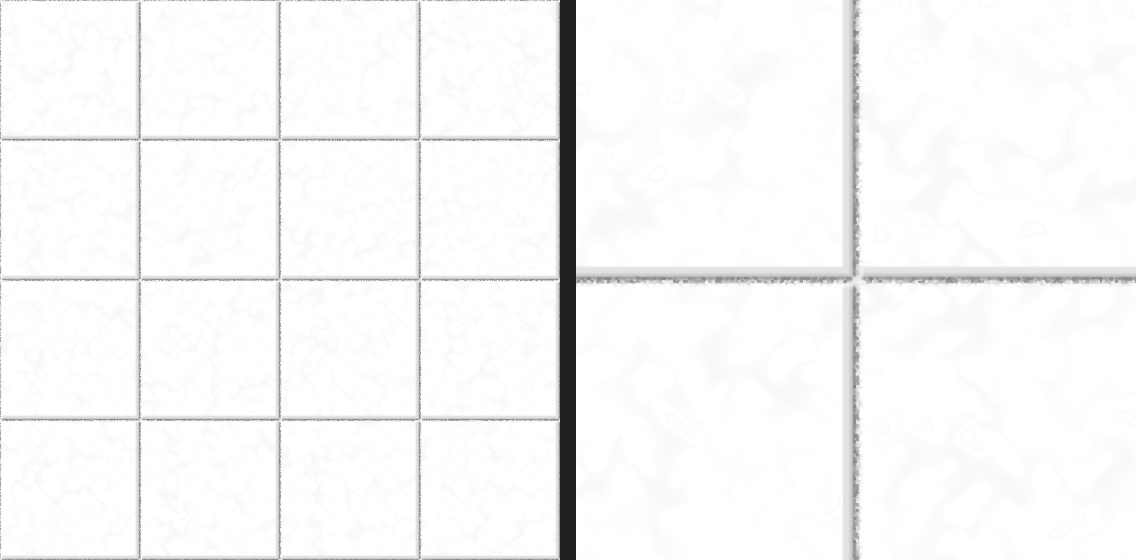
Left: the whole. Right: its middle third, enlarged.
Write a three.js fragment shader that draws this pattern.

```glsl
// Four by four white glazed tiles with shaded right and lower bevels.
// Signed distances to the nearest joint drive the bevel and gritty grout;
// warped cellular noise adds faint cloudy blotches to the glaze.
varying vec2 vUv;

vec2 hash2(vec2 p) {
  return fract(sin(vec2(dot(p, vec2(127.1, 311.7)), dot(p, vec2(269.5, 183.3)))) * 43758.5);
}

// Nearest distance, second nearest distance, random value of the nearest cell
vec3 cellular(vec2 p) {
  vec2 base = floor(p);
  vec3 best = vec3(8.0, 8.0, 0.0);
  for (int y = -1; y <= 1; y++) {
    for (int x = -1; x <= 1; x++) {
      vec2 cell = base + vec2(float(x), float(y));
      vec2 random = hash2(cell);
      float d = length(cell + 0.15 + 0.7 * random - p);
      if (d < best.x) best = vec3(d, best.x, fract(random.x * 7.3 + random.y * 3.1));
      else best.y = min(best.y, d);
    }
  }
  return best;
}

float band(float a, float b, float x) {
  return smoothstep(a - 0.5, a + 0.5, x) - smoothstep(b - 0.5, b + 0.5, x);
}

// Darkness across one joint; 128 units span a tile
float jointShade(float across, float along, float grit) {
  float shade = 0.11 * band(-4.0, -2.0, across)
              + 0.20 * band(-2.0, -1.0, across)
              + (0.33 + 0.16 * grit) * band(-1.0, 0.0, across)
              + (0.06 + 0.36 * grit) * band(0.0, 1.0, across)
              + 0.08 * grit * grit * band(1.0, 2.0, across);
  // Joints pale where the rounded tile corners meet
  float crossing = smoothstep(-1.6, -0.6, along) * (1.0 - smoothstep(1.0, 3.0, along));
  return shade * (1.0 - 0.75 * crossing);
}

// Darkness of the soft blotches and curled marks in the glaze
float glazeShade(vec2 p) {
  vec2 warped = p + 0.035 * sin(p.yx * 15.0 + vec2(0.0, 2.0))
                  + 0.018 * sin(p.yx * 37.0 + p * 13.0)
                  + 0.006 * sin(p.yx * 83.0 - p * 31.0);
  vec3 fine = cellular(warped * 10.0);
  vec3 broad = cellular(warped * 4.0 + 31.0);
  float patches = smoothstep(0.25, 0.65, broad.x);
  float blotch = smoothstep(0.36, 0.48, fine.x);
  float core = smoothstep(0.54, 0.64, fine.x);
  float curl = smoothstep(0.0, 0.05, 0.06 - abs(fine.x - 0.18)) * step(0.86, fine.z);
  return 0.016 * blotch * patches + 0.008 * core + 0.014 * curl;
}

void main() {
  vec2 p = vUv * 4.0;
  vec2 tile = vec2(fract(p.x), 1.0 - fract(p.y));
  // Signed distance to the nearest joint, growing right and down
  vec2 joint = (tile - step(0.5, tile)) * 128.0;

  float grit = cellular(p * 128.0).z;
  float shade = max(jointShade(joint.x, joint.y, grit), jointShade(joint.y, joint.x, grit));

  vec3 color = vec3(1.0 - shade - glazeShade(p) * (1.0 - smoothstep(0.0, 0.1, shade)));
  gl_FragColor = vec4(color, 1.0);
}
```
